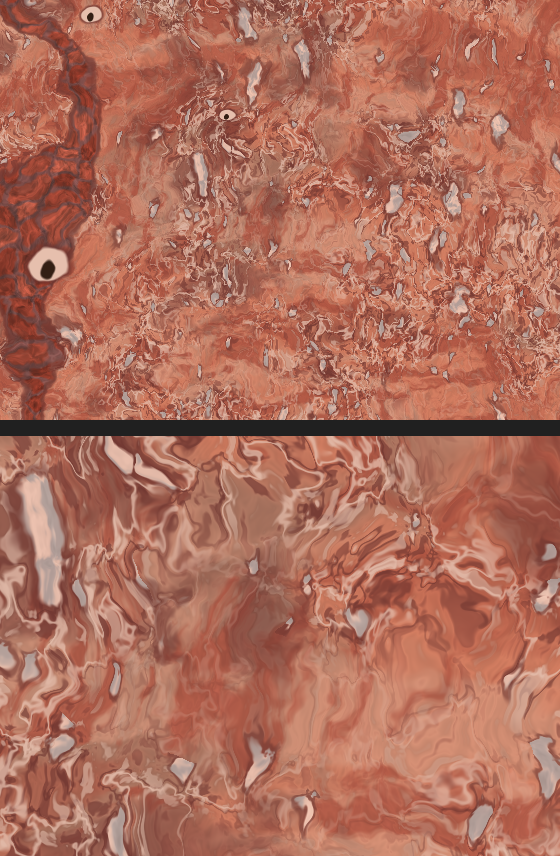
Top: the whole. Bottom: its middle third, enlarged.
Reproduce this texture procedurally as a Shadertoy shader.

```glsl
const vec3 TAN = vec3(0.66, 0.45, 0.37);
const vec3 SALMON = vec3(0.81, 0.48, 0.37);
const vec3 PEACH = vec3(0.82, 0.58, 0.48);
const vec3 BRICK = vec3(0.66, 0.31, 0.24);
const vec3 MAROON = vec3(0.42, 0.20, 0.18);
const vec3 CREAM = vec3(0.90, 0.75, 0.68);
const vec3 ASH = vec3(0.76, 0.69, 0.67);

float hash(vec2 p) {
    vec3 q = fract(p.xyx * 0.1031);
    q += dot(q, q.yzx + 33.33);
    return fract((q.x + q.y) * q.z);
}

float noise(vec2 p) {
    vec2 i = floor(p), f = fract(p);
    f = f * f * (3.0 - 2.0 * f);
    float a = mix(hash(i), hash(i + vec2(1, 0)), f.x);
    float b = mix(hash(i + vec2(0, 1)), hash(i + vec2(1, 1)), f.x);
    return mix(a, b, f.y);
}

float fbm(vec2 p, int octaves) {
    float sum = 0.0, total = 0.0, amp = 0.5;
    for (int i = 0; i < octaves; i++) {
        sum += amp * noise(p);
        total += amp;
        amp *= 0.55;
        p = mat2(1.6, 1.2, -1.2, 1.6) * p + 11.7;
    }
    return sum / total;
}

// Nearest cell: distance, gap to the next cell, random id
vec3 cells(vec2 p) {
    vec3 best = vec3(9.0, 9.0, 0.0);
    for (int k = 0; k < 9; k++) {
        vec2 id = floor(p) + vec2(k % 3 - 1, k / 3 - 1);
        vec2 centre = id + 0.15 + 0.7 * vec2(hash(id), hash(id + 71.0));
        float d = length(p - centre);
        if (d < best.x) best = vec3(d, best.x, hash(id + 37.0));
        else best.y = min(best.y, d);
    }
    return vec3(best.x, best.y - best.x, best.z);
}

// Scattered drop-shaped flakes, negative inside
float flakes(vec2 p, float density) {
    float nearest = 1.0;
    for (int k = 0; k < 9; k++) {
        vec2 id = floor(p) + vec2(k % 3 - 1, k / 3 - 1);
        if (hash(id + 5.0) > density) continue;
        vec2 d = p - id - vec2(hash(id), hash(id + 71.0));
        d.x *= 1.5 - 0.9 * clamp(d.y, -0.5, 0.5);
        nearest = min(nearest, length(d * vec2(1.0, 0.75)) - mix(0.08, 0.28, hash(id + 13.0)));
    }
    return nearest;
}

vec3 layFlakes(vec3 col, float d, float grain) {
    vec3 fill = mix(ASH, CREAM, smoothstep(0.4, 0.65, grain));
    col = mix(col, MAROON, 0.55 * smoothstep(0.10, 0.02, abs(d - 0.04)));
    return mix(col, fill * (0.8 + 0.35 * grain), 0.9 * smoothstep(0.03, -0.04, d));
}

// Knobbly dark seam with red nodules
vec3 seamColour(vec2 p, float grain) {
    vec3 c = cells(p * 19.0);
    vec3 nodule = mix(vec3(0.47, 0.17, 0.12), vec3(0.64, 0.31, 0.24), c.z);
    vec3 rim = vec3(0.42, 0.26, 0.25);
    vec3 col = mix(rim, nodule, smoothstep(0.05, 0.28, c.y));
    return col * (0.55 + 0.95 * grain);
}

float seamDistance(vec2 p) {
    float centre = mix(0.08, 0.19, smoothstep(0.5, 0.75, p.y)) - 0.13 * smoothstep(0.83, 1.0, p.y);
    float bulge = (p.y - 0.5) / 0.17;
    return abs(p.x - centre) - 0.028 - 0.09 * exp(-bulge * bulge);
}

// Pale pocket around a dark hole
vec3 pocket(vec3 col, vec2 p, float radius) {
    float d = length(p * vec2(0.8, 1.1)) / radius;
    float inner = length((p - vec2(0.0, -0.3) * radius) * vec2(1.3, 1.0)) / radius;
    col = mix(col, MAROON, 0.7 * smoothstep(1.45, 1.1, d));
    col = mix(col, CREAM, smoothstep(1.15, 0.95, d));
    return mix(col, vec3(0.20, 0.12, 0.08), smoothstep(0.65, 0.45, inner));
}

void mainImage(out vec4 fragColor, in vec2 fragCoord) {
    vec2 p = fragCoord / iResolution.y;
    vec2 warp = vec2(fbm(p * 6.0, 5), fbm(p * 6.0 + 17.0, 5)) - 0.5;
    vec2 q = p + 0.13 * warp;

    // Leaning streaks above, arched and level beds below
    float arch = length((q - vec2(0.68, -0.12)) * vec2(0.85, 1.0));
    float lower = smoothstep(0.62, 0.48, arch);
    float bed = fbm(vec2(arch * 17.0, p.x * 2.5), 4);
    float leaning = fbm(vec2((p.x - 0.4 * p.y) * 30.0, p.y * 12.0) + warp * 5.0, 5);
    float level = fbm(vec2(p.x * 13.0, p.y * 32.0) + warp * 5.0, 5);
    float streak = mix(leaning, level, lower);
    float grain = fbm(p * vec2(105.0, 68.0) + warp * 14.0, 3);
    float curl = fbm(q * vec2(34.0, 25.0) + 40.0, 4);
    float patches = smoothstep(0.42, 0.62, fbm(q * 6.0 + 30.0, 4));

    // Ground colours
    float tone = fbm(q * 4.0 + 4.0, 4) + 0.10 * lower;
    vec3 col = mix(TAN, SALMON, smoothstep(0.40, 0.58, tone));
    col = mix(col, PEACH, 0.7 * smoothstep(0.52, 0.68, bed));
    col = mix(col, BRICK, 0.8 * smoothstep(0.50, 0.66, streak));
    col = mix(col, BRICK, 0.6 * smoothstep(0.48, 0.34, bed) * (1.0 - 0.4 * lower));
    col = mix(col, MAROON, 0.5 * smoothstep(0.56, 0.72, fbm(q * 9.0 + 60.0, 5)));

    // Fine grain and curled crust
    col *= 0.80 + 0.40 * grain;
    float activity = mix(0.25, 1.0, patches);
    col = mix(col, MAROON, 0.65 * activity * smoothstep(0.56, 0.70, grain));
    col = mix(col, CREAM, 0.75 * activity * smoothstep(0.045, 0.005, abs(curl - 0.54)));
    col = mix(col, MAROON, 0.6 * activity * smoothstep(0.03, 0.005, abs(curl - 0.46)));
    col = mix(col, CREAM, 0.6 * activity * smoothstep(0.40, 0.27, grain));

    // Pale flakes, large and small
    vec2 ragged = q + 0.012 * (vec2(curl, grain) - 0.5);
    col = layFlakes(col, flakes(ragged * 8.0, 0.28 - 0.2 * lower) + (curl - 0.5) * 0.5, grain);
    col = layFlakes(col, flakes(ragged * 24.0 + 9.0, 0.10 + 0.18 * patches) + (grain - 0.5) * 0.4, grain);

    // Seam and holes
    float seam = seamDistance(q) + 0.02 * (curl - 0.5);
    col = mix(col, seamColour(q, grain), 0.92 * smoothstep(0.012, -0.012, seam));
    col = mix(col, MAROON, 0.6 * smoothstep(0.010, 0.002, abs(seam)));
    vec2 holeSpace = p + 0.05 * warp;
    col = pocket(col, holeSpace - vec2(0.125, 0.38), 0.036);
    col = pocket(col, holeSpace - vec2(0.215, 0.97), 0.020);
    col = pocket(col, holeSpace - vec2(0.545, 0.72), 0.014);

    fragColor = vec4(clamp(col, 0.0, 1.0), 1.0);
}
```
